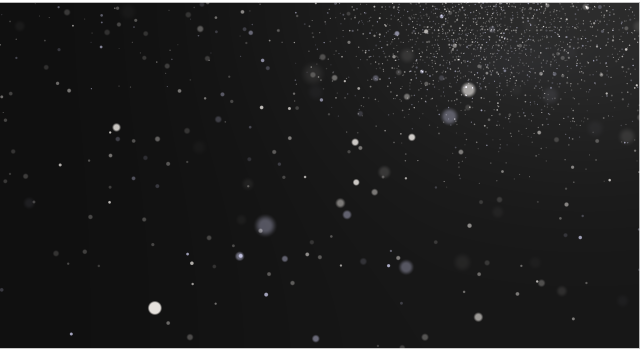
A WebGL 1 fragment shader for this background:

```glsl
precision highp float;
// Dark studio backdrop with drifting bokeh lights and a cloud of fine dust at upper right.

uniform vec2 u_resolution;

#define DUST_CENTER vec2(1.32, 1.0)
#define DUST_SPREAD vec2(0.27, 0.25)
#define DUST_LEVEL 0.58
#define HAZE_CENTER vec2(1.66, 1.02)
#define HAZE_SPREAD vec2(0.68, 0.48)
#define HAZE_LEVEL 0.085
#define TOP_BORDER 0.0075
#define BOTTOM_BORDER 0.0105
#define RIGHT_BORDER 0.0022

const vec3 WARM = vec3(1.0, 0.98, 0.96);
const vec3 COOL = vec3(0.85, 0.85, 1.0);

// Three random values per cell
vec3 hash3(vec2 cell) {
  vec3 h = fract(cell.xyx * vec3(0.1031, 0.1030, 0.0973));
  h += dot(h, h.yxz + 33.33);
  return fract((h.xxy + h.yzz) * h.zyx);
}

float bell(vec2 p, vec2 center, vec2 spread) {
  vec2 q = (p - center) / spread;
  return exp(-dot(q, q));
}

// Soft-edged disc; blur is the fraction of the radius that fades
float disc(vec2 p, vec2 center, float radius, float blur) {
  float fade = max(radius * blur, 0.7 / u_resolution.y);
  return 1.0 - smoothstep(radius - fade, radius + fade, length(p - center));
}

// Dense core plus a wide fan reaching the right edge
float dustField(vec2 p) {
  return bell(p, DUST_CENTER, DUST_SPREAD)
       + 0.4 * bell(p, vec2(1.62, 0.98), vec2(0.36, 0.32));
}

// One light per cell, kept inside it; coverage = (bottom, top, dust gain)
vec3 scatter(vec2 p, float cells, vec2 radii, float blur, vec3 coverage, float seed) {
  // Each row slides by a random amount so that no columns show
  float slide = hash3(vec2(floor(p.y * cells), seed)).x;
  vec2 grid = p * cells + vec2(slide, 0.0);
  vec2 cell = floor(grid);
  vec2 middle = (cell + vec2(0.5 - slide, 0.5)) / cells;
  vec3 place = hash3(cell + seed);
  vec3 look = hash3(cell + seed + 57.0);
  float chance = mix(coverage.x, coverage.y, middle.y) + coverage.z * dustField(middle);
  float radius = mix(radii.x, radii.y, look.x * look.x);
  float margin = min(radius * (1.0 + blur) * cells, 0.5);
  vec2 center = mix(vec2(margin), vec2(1.0 - margin), place.xy);
  float level = mix(0.25, 1.0, look.y * look.y);
  vec3 tint = mix(WARM, COOL, step(0.75, look.z));
  float shape = disc((grid - cell) / cells, center / cells, radius, blur);
  return tint * level * shape * step(place.z, chance);
}

// The few largest lights that anchor the composition
vec3 anchorLights(vec2 p) {
  vec3 light = 0.83 * WARM * disc(p, vec2(0.440, 0.125), 0.018, 0.2);
  light += 0.30 * COOL * disc(p, vec2(0.754, 0.359), 0.024, 0.5);
  light += 0.52 * WARM * disc(p, vec2(1.331, 0.745), 0.018, 0.4);
  light += 0.29 * COOL * disc(p, vec2(1.277, 0.669), 0.020, 0.45);
  light += 0.29 * COOL * disc(p, vec2(1.154, 0.241), 0.017, 0.45);
  light += 0.07 * WARM * disc(p, vec2(0.889, 0.790), 0.025, 0.6);
  light += 0.12 * WARM * disc(p, vec2(1.092, 0.511), 0.015, 0.5);
  light += 0.72 * WARM * disc(p, vec2(0.331, 0.638), 0.010, 0.4);
  light += 0.52 * WARM * disc(p, vec2(1.359, 0.099), 0.011, 0.4);
  light += 0.38 * COOL * disc(p, vec2(0.681, 0.272), 0.011, 0.4);
  light += 0.34 * COOL * disc(p, vec2(0.986, 0.390), 0.011, 0.4);
  light += 0.40 * WARM * disc(p, vec2(0.967, 0.423), 0.011, 0.5);
  light += 0.70 * WARM * disc(p, vec2(1.009, 0.596), 0.009, 0.4);
  light += 0.70 * WARM * disc(p, vec2(1.170, 0.610), 0.009, 0.4);
  light += 0.70 * WARM * disc(p, vec2(1.012, 0.482), 0.008, 0.4);
  return light;
}

void main() {
  vec2 p = gl_FragCoord.xy / u_resolution.y;
  float aspect = u_resolution.x / u_resolution.y;

  // Charcoal gradient and haze
  float base = mix(0.062, 0.088, smoothstep(0.0, 1.3, p.x));
  base += HAZE_LEVEL * bell(p, HAZE_CENTER, HAZE_SPREAD);
  vec3 color = vec3(base);
  color += vec3(0.020, 0.021, 0.027) * bell(p, vec2(1.46, 0.82), vec2(0.18, 0.07));

  // Bokeh, from faint large discs to small sharp points
  color += 0.09 * scatter(p, 9.0, vec2(0.012, 0.020), 0.6, vec3(0.08, 0.20, 0.2), 11.0);
  color += 0.50 * scatter(p, 17.0, vec2(0.005, 0.009), 0.45, vec3(0.07, 0.27, 0.0), 23.0);
  color += 0.70 * scatter(p, 27.0, vec2(0.003, 0.006), 0.4, vec3(0.02, 0.15, 0.1), 37.0);
  color += anchorLights(p);

  // Dust in three grain sizes
  for (int i = 0; i < 3; i++) {
    float n = float(i);
    vec2 grain = vec2(0.0013, 0.0030 - 0.0004 * n);
    color += DUST_LEVEL * scatter(p + 0.003 * n, 65.0 + 27.0 * n, grain, 0.3,
                                  vec3(-0.02, 0.012, 0.34), 71.0 + 19.0 * n);
  }

  // Pale borders at top, bottom and right
  float px = 0.5 / u_resolution.y;
  float border = smoothstep(-px, px, p.y - 1.0 + TOP_BORDER);
  border = max(border, 1.0 - smoothstep(-px, px, p.y - BOTTOM_BORDER));
  border = max(border, 0.8 * smoothstep(-px, px, p.x - aspect + RIGHT_BORDER));
  gl_FragColor = vec4(mix(min(color, 1.0), vec3(1.0), border), 1.0);
}
```
